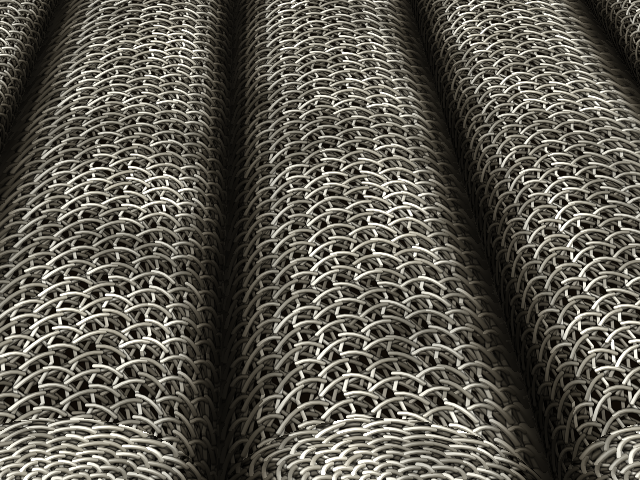
This texture is drawn by a Shadertoy shader. Its source:

```glsl
// Rolls of woven spiral-wire mesh lying side by side, receding in perspective.

const float PI = 3.14159265;
const float COLUMNS = 19.0;      // spirals around the visible half of a roll
const float ROW_DENSITY = 28.0;  // strands along a roll
const float RINGS = 11.0;        // coiled layers on the end face
const float ARCH = 0.28;         // height of a roll's cross-section per width
const float END_DEPTH = 0.87;    // where the rolls are cut, from the top
const float WIRE = 0.0070;       // wire radius per roll width
const float SLANT = 0.7;         // rise of a front strand, in rows
const float BOW = 0.6;           // bulge of a front strand
const float STAGGER = 0.4;       // row shift between neighbouring spirals
const float EXPOSURE = 1.3;      // light on the crown of a roll
const float SEAM_X = 0.487;      // first seam at the top edge
const float SEAM_LEAN = -0.035;  // its drift towards the bottom
const float FAR_WIDTH = 0.365;   // roll width at the top edge
const float WIDENING = 0.335;    // growth of the width towards the bottom

const vec3 GAP = vec3(0.05, 0.035, 0.02);
const vec3 STEEL_DARK = vec3(0.22, 0.205, 0.165);
const vec3 STEEL_MID = vec3(0.48, 0.465, 0.42);
const vec3 STEEL_LIGHT = vec3(0.80, 0.79, 0.745);

float hash(vec2 p) {
    return fract(sin(dot(p, vec2(127.1, 311.7))) * 43758.55);
}

float gradientDot(vec2 corner, vec2 offset) {
    float angle = 2.0 * PI * hash(corner);
    return dot(vec2(cos(angle), sin(angle)), offset);
}

float gradientNoise(vec2 p) {
    vec2 i = floor(p), f = p - i;
    vec2 s = f * f * (3.0 - 2.0 * f), e = vec2(1, 0);
    return mix(mix(gradientDot(i, f), gradientDot(i + e, f - e), s.x),
               mix(gradientDot(i + e.yx, f - e.yx), gradientDot(i + 1.0, f - 1.0), s.x), s.y);
}

// Keeps the nearest wire: distance, height above its axis, tone.
void addWire(inout vec3 nearest, vec2 a, vec2 b, float toneA, float toneB) {
    vec2 ab = b - a;
    float h = clamp(-dot(a, ab) / dot(ab, ab), 0.0, 1.0);
    vec2 off = -a - ab * h;
    float d = length(off);
    if (d < nearest.x) nearest = vec3(d, off.y, mix(toneA, toneB, h));
}

// Lays a round, glossy wire with a contact shadow over what lies below.
vec3 paintWire(vec3 below, vec3 wire, float radius, float px, float light) {
    below *= mix(0.5, 1.0, smoothstep(radius, radius * 1.9, wire.x));
    float g = (wire.y / radius - 0.2) / 0.85;
    float gloss = exp(-g * g) * wire.z;
    vec3 steel = mix(STEEL_DARK, STEEL_MID, smoothstep(0.0, 0.6, gloss));
    steel = mix(steel, STEEL_LIGHT, smoothstep(0.6, 1.1, gloss));
    vec3 tint = mix(vec3(1.0, 0.91, 0.76), vec3(1), min(light, 1.0));
    float cover = 1.0 - smoothstep(radius - px, radius + px, wire.x);
    return mix(below, steel * tint * light, cover);
}

// Point on a bowed front strand, s from 0 to 1 across its column.
vec2 strandPoint(float s, float lean) {
    return vec2(mix(-0.1, 1.1, s), (s - 0.5) * lean * SLANT + BOW * s * (1.0 - s) - 0.08);
}

// One mesh layer; toCanvas maps cell offsets to canvas offsets.
vec3 mesh(vec3 below, vec2 cell, mat2 toCanvas, float radius, float px, float light) {
    vec3 back = vec3(9, 0, 1), rod = back, front = back;
    for (int i = -1; i <= 1; i++)
    for (int j = -1; j <= 1; j++) {
        vec2 id = floor(cell) + vec2(i, j);
        float odd = mod(id.x, 2.0);
        float lean = 1.0 - 1.4 * odd + 0.4 * (hash(id + 3.0) - 0.5);
        float zig = mod(id.y, 2.0) < 0.5 ? 0.15 : -0.15;
        float tone = 0.7 + 0.5 * hash(id + 7.0);
        vec2 base = id - cell;
        vec2 middle = base + vec2(0, 0.3 + STAGGER * odd + 0.2 * (hash(id) - 0.5));
        addWire(back, toCanvas * (middle + vec2(0, 0.5 * lean)),
                toCanvas * (middle + vec2(1, -0.5 * lean)), tone, tone * 0.7);
        addWire(rod, toCanvas * (base + vec2(-zig, 0)),
                toCanvas * (base + vec2(zig, 1)), tone, tone);
        for (float s = 0.0; s < 1.0; s += 0.25)
            addWire(front, toCanvas * (middle + strandPoint(s, lean)),
                    toCanvas * (middle + strandPoint(s + 0.25, lean)),
                    tone * (1.15 - 0.45 * s), tone * (1.04 - 0.45 * s));
    }
    below = paintWire(below, back, radius * 0.9, px, light * 0.75);
    below = paintWire(below, rod, radius * 0.9, px, light * 0.95);
    return paintWire(below, front, radius, px, light);
}

void mainImage(out vec4 fragColor, in vec2 fragCoord) {
    vec2 pos = fragCoord / iResolution.y;
    float px = 0.65 / iResolution.y;

    // Roll index and position across it
    float t = 1.0 - pos.y;
    float width = FAR_WIDTH + WIDENING * t;
    float r = (pos.x - SEAM_X - SEAM_LEAN * t) / width;
    float roll = floor(r), u = r - roll, side = 2.0 * u - 1.0;
    float theta = asin(clamp(side, -1.0, 1.0));

    // Curved surface: columns around, rows receding
    float crown = t - ARCH * width * (1.0 - cos(theta));
    float rowWidth = FAR_WIDTH + WIDENING * max(crown, -0.3);
    float rowHeight = rowWidth * rowWidth / (ROW_DENSITY * WIDENING);
    float turn = PI / COLUMNS;
    vec2 cell = vec2(theta / turn, ROW_DENSITY / rowWidth + 0.37 * roll);
    vec2 across = turn * width * vec2(0.5 * max(cos(theta), 0.12), -ARCH * sin(theta));
    vec2 along = rowHeight * vec2(-SEAM_LEAN - WIDENING * r, 1);

    // Cut end: coiled rings on a tilted disc
    vec2 disc = width * vec2(0.5, ARCH);
    vec2 face = vec2(side, (END_DEPTH - t) / disc.y + 1.0);
    float ring = length(face);
    if (ring < 1.0) {
        float phi = atan(face.y, face.x);
        cell = vec2(-phi / turn, ring * RINGS) + 0.5 * gradientNoise(face * 3.0 + roll);
        across = turn * max(ring, 0.2) * disc * vec2(sin(phi), -cos(phi));
        along = disc * vec2(cos(phi), sin(phi)) / RINGS;
    }

    // Light falls off into the seams, with soft uneven patches
    float light = EXPOSURE * mix(0.07, 1.0, smoothstep(0.0, 0.28, u));
    light *= mix(0.1, 1.0, 1.0 - smoothstep(0.78, 1.0, u));
    light *= 1.0 + 0.35 * gradientNoise(cell * 0.22 + 11.0 * roll);

    mat2 toCanvas = mat2(across, along);
    float radius = WIRE * width;
    vec3 color = GAP * light;
    color = mesh(color, cell + vec2(0.47, 0.4), toCanvas, radius, px, light * 0.6);
    color = mesh(color, cell, toCanvas, radius, px, light);
    fragColor = vec4(clamp(color, 0.0, 1.0), 1);
}
```
